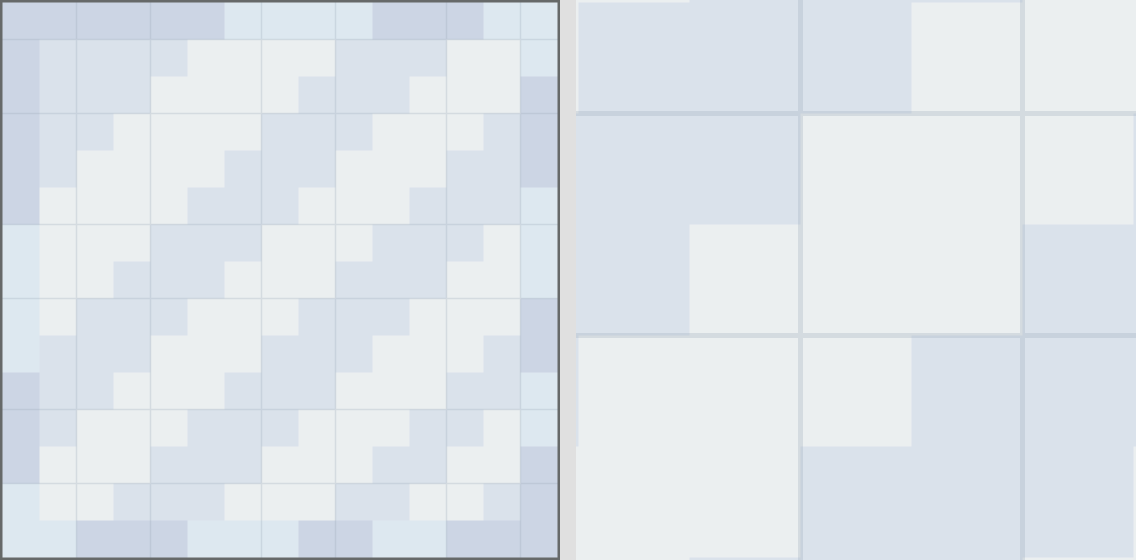
Left, the full canvas; right, a detail of the centre.
Give the GLSL for this pattern, as a Shadertoy shader.

```glsl
#define CELLS 15.0
#define FRAME 0.0045
#define LINE_WIDTH 0.045
#define LINE_ALPHA 0.27
#define FIRST_BAND 5.9
#define BAND_POWER 1.408
#define SAMPLES 4

const vec3 FRAME_COLOR = vec3(0.40, 0.41, 0.41);
const vec3 LINE_COLOR = vec3(0.59, 0.65, 0.71);
const vec3 FIELD_BLUE = vec3(0.855, 0.886, 0.922);
const vec3 FIELD_WHITE = vec3(0.922, 0.937, 0.941);
const vec3 EDGE_DARK = vec3(0.80, 0.835, 0.894);
const vec3 EDGE_LIGHT = vec3(0.867, 0.91, 0.941);

// Diagonal staircase bands that narrow toward the lower right
float bandParity(vec2 cell) {
    float diagonal = cell.x + CELLS - 1.0 - cell.y;
    return mod(floor(pow(diagonal / FIRST_BAND, BAND_POWER)), 2.0);
}

// Distance to the joints, which fall at 2 and 4 in every 5 cells
float jointDistance(float x) {
    float p = mod(x, 5.0);
    return min(abs(p - 2.0), abs(p - 4.0));
}

vec3 tiles(vec2 grid) {
    vec2 cell = clamp(floor(grid), 0.0, CELLS - 1.0);
    float parity = bandParity(cell);

    // The outer ring of cells has its own pair of tones
    vec2 inset = min(cell, CELLS - 1.0 - cell);
    bool onEdge = min(inset.x, inset.y) < 0.5;
    return onEdge ? mix(EDGE_DARK, EDGE_LIGHT, parity)
                  : mix(FIELD_BLUE, FIELD_WHITE, parity);
}

vec3 scene(vec2 uv) {
    vec2 margin = min(uv, 1.0 - uv);
    if (min(margin.x, margin.y) < FRAME) return FRAME_COLOR;

    vec2 grid = (uv - FRAME) / (1.0 - 2.0 * FRAME) * CELLS;
    float joint = min(jointDistance(grid.x), jointDistance(grid.y));
    float line = 1.0 - step(0.5 * LINE_WIDTH, joint);
    return mix(tiles(grid), LINE_COLOR, line * LINE_ALPHA);
}

void mainImage(out vec4 fragColor, in vec2 fragCoord) {
    // Average a grid of samples inside the pixel
    vec3 sum = vec3(0.0);
    for (int j = 0; j < SAMPLES; j++) {
        for (int i = 0; i < SAMPLES; i++) {
            vec2 offset = (vec2(i, j) + 0.5) / float(SAMPLES) - 0.5;
            sum += scene((fragCoord + offset) / iResolution.xy);
        }
    }
    fragColor = vec4(sum / float(SAMPLES * SAMPLES), 1.0);
}
```
